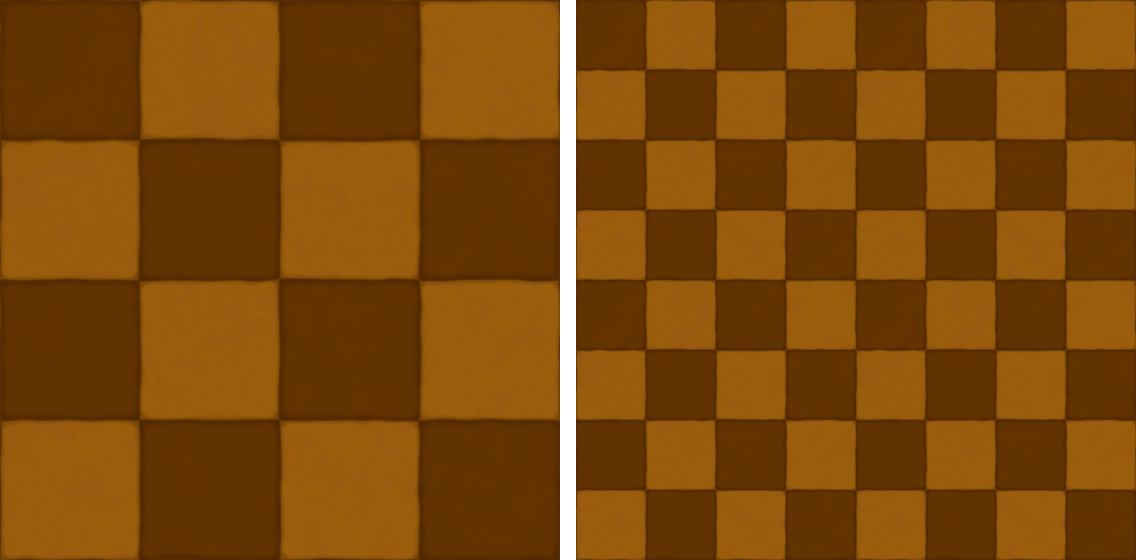
Left: one tile. Right: repeated 2 by 2.
Reproduce this pattern procedurally as a Shadertoy shader.

```glsl
// Worn four by four checkerboard of brown and amber tiles with soft, darkened rims.

const float TILES = 4.0;                         // tiles across and down
const vec3 DARK_BODY = vec3(0.382, 0.200, 0.000);
const vec3 DARK_RIM = vec3(0.325, 0.155, 0.000);
const vec3 AMBER_BODY = vec3(0.604, 0.368, 0.048);
const vec3 AMBER_WORN = vec3(0.597, 0.353, 0.058);
const vec3 AMBER_RIM = vec3(0.480, 0.275, 0.025);

// Lengths in tile widths
const float CORNER_RADIUS = 0.085;
const float AMBER_RIM_WIDTH = 0.042;
const float DARK_RIM_WIDTH = 0.060;
const float SEAM_SOFTNESS = 0.011;
const float SEAM_WIDTH = 0.013;
const float SEAM_SHADE = 0.13;
const float WOBBLE = 0.014;

const float MOTTLE = 0.030;
const float GRAIN = 0.036;
const float TILE_VARIATION = 0.016;

float hash(vec2 cell) {
    uvec2 k = uvec2(cell) * uvec2(1597u, 3571u);
    uint n = (k.x ^ k.y) * 1664525u + 9871u;
    n = (n ^ (n >> 15)) * 22695477u;
    n = (n ^ (n >> 13)) * 69069u;
    return float((n ^ (n >> 16)) & 65535u) / 65535.0;
}

// Value noise that wraps once per canvas; frequency is a whole number
float wrapNoise(vec2 uv, float frequency, float seed) {
    vec2 p = uv * frequency;
    vec2 cell = floor(p);
    vec2 f = fract(p);
    f = f * f * (3.0 - 2.0 * f);
    vec2 a = mod(cell, frequency);
    vec2 b = mod(cell + 1.0, frequency);
    float low = mix(hash(a + seed), hash(vec2(b.x, a.y) + seed), f.x);
    float high = mix(hash(vec2(a.x, b.y) + seed), hash(b + seed), f.x);
    return mix(low, high, f.y);
}

// Depth inside a rounded unit tile, negative beyond its corners
float tileDepth(vec2 p, float radius) {
    vec2 q = abs(p) - 0.5 + radius;
    return radius - length(max(q, 0.0)) - min(max(q.x, q.y), 0.0);
}

void mainImage(out vec4 fragColor, in vec2 fragCoord) {
    vec2 uv = fragCoord / iResolution.xy;
    float pixel = TILES / min(iResolution.x, iResolution.y);

    // Hand-worn edges
    vec2 wobble = vec2(wrapNoise(uv, 24.0, 300.0), wrapNoise(uv, 24.0, 700.0)) - 0.5;
    vec2 grid = uv * TILES + WOBBLE * wobble;
    vec2 local = fract(grid) - 0.5;
    vec2 id = mod(floor(grid), TILES);

    // Smooth checker, amber at the lower left
    float softness = max(SEAM_SOFTNESS, pixel);
    vec2 wave = clamp(sin(3.14159 * grid) / (3.14159 * softness), -1.0, 1.0);
    float amber = 0.5 + 0.5 * wave.x * wave.y;

    // Surface texture
    float mottle = 0.6 * wrapNoise(uv, 20.0, 1100.0) + 0.4 * wrapNoise(uv, 56.0, 1500.0);
    float grain = 0.5 * wrapNoise(uv, 128.0, 1900.0) + 0.5 * wrapNoise(uv, 256.0, 2500.0);
    float rimWear = 0.7 + 0.6 * wrapNoise(uv, 40.0, 2900.0);

    // Tile bodies and rims
    float depth = tileDepth(local, CORNER_RADIUS);
    float amberFill = smoothstep(-0.008, AMBER_RIM_WIDTH * rimWear, depth);
    float darkFill = smoothstep(-0.008, DARK_RIM_WIDTH * rimWear, depth);
    vec3 amberBody = mix(AMBER_BODY, AMBER_WORN, smoothstep(0.45, 0.70, mottle));
    vec3 amberTile = mix(AMBER_RIM, amberBody, amberFill);
    vec3 darkTile = mix(DARK_RIM, DARK_BODY, darkFill);
    vec3 color = mix(darkTile, amberTile, amber);

    // Thin seam, then gentle wear
    float seamDistance = 0.5 - max(abs(local.x), abs(local.y));
    float seam = 1.0 - smoothstep(0.0, max(SEAM_WIDTH, pixel), seamDistance);
    color *= 1.0 - SEAM_SHADE * seam * rimWear;
    float shade = MOTTLE * (mottle - 0.5) + GRAIN * (grain - 0.5);
    shade += TILE_VARIATION * (hash(id + 3300.0) - 0.5);
    fragColor = vec4(clamp(color * (1.0 + shade), 0.0, 1.0), 1.0);
}
```
